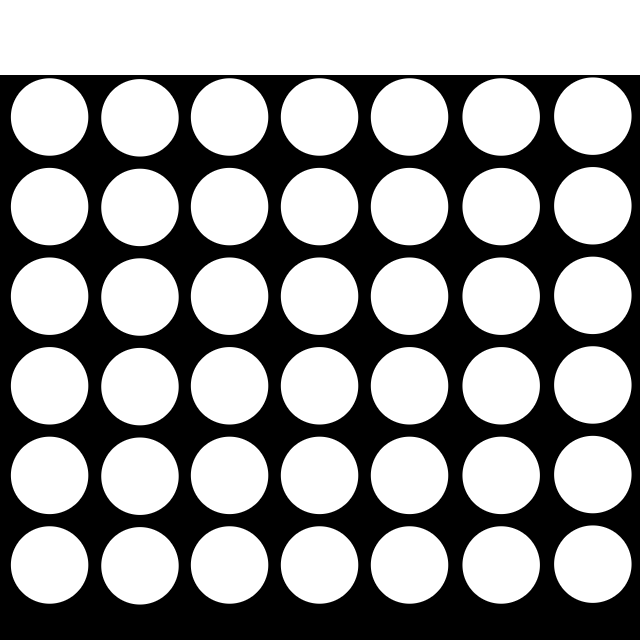
Reproduce this pattern procedurally as a WebGL 2 fragment shader.

```glsl
#version 300 es
precision highp float;
// A grid of white discs, seven across and six down, on black under a white band.
// Each pixel finds its nearest grid cell and measures the distance to that disc;
// the columns drift slightly, with wider gaps at the right.

uniform vec2 u_resolution;
out vec4 fragColor;

// Disc centre for a cell, with small offsets per column
vec2 discCenter(vec2 cell) {
    vec2 center = vec2(0.0775, 0.1172) + cell * vec2(0.1406, 0.14);
    center.x += 0.0026 * max(cell.x - 4.0, 0.0);
    if (cell.x == 1.0) center += vec2(0.0006, -0.0013);
    if (cell.x == 6.0) center.y += 0.0013;
    return center;
}

// Coverage of a shape from its signed distance, one pixel wide at the edge
float coverage(float dist, float pixel) {
    return clamp(0.5 - dist / pixel, 0.0, 1.0);
}

void main() {
    vec2 uv = gl_FragCoord.xy / u_resolution;
    float pixel = 1.0 / min(u_resolution.x, u_resolution.y);

    // Nearest cell, held inside the 7 by 6 grid
    vec2 cell = floor((uv - vec2(0.0775, 0.1172)) / vec2(0.1406, 0.14) + 0.5);
    cell = clamp(cell, vec2(0.0), vec2(6.0, 5.0));

    float disc = coverage(length(uv - discCenter(cell)) - 0.0605, pixel);
    float topBand = coverage(0.8828 - uv.y, pixel);

    vec3 black = vec3(0.0);
    vec3 white = vec3(1.0);
    fragColor = vec4(mix(black, white, max(disc, topBand)), 1.0);
}
```
